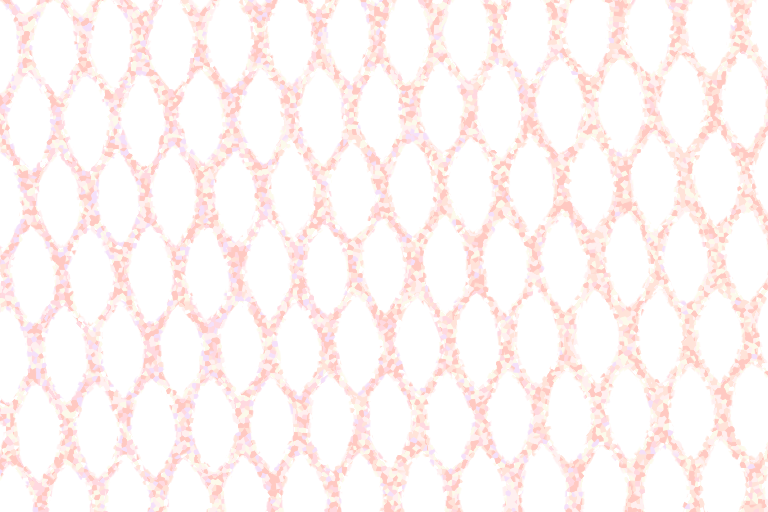
This pattern is drawn by a Shadertoy shader. Its source:

```glsl
// Grainy blush net of staggered, pointed oval openings on white.

// Lengths are fractions of the canvas height.
const vec2  PITCH       = vec2(0.1164, 0.1508); // opening spacing: along a row, between rows
const vec2  HOLE        = vec2(0.0422, 0.0920); // half width and half height of an opening
const vec2  HOLE_POWER  = vec2(1.2, 1.9);       // roundness of tips and sides
const vec2  NET_CENTER  = vec2(0.002, -0.0215);
const float NET_TILT    = 0.031;
const float NET_STRETCH = 0.19;   // columns widen towards the right
const float JITTER      = 0.0035; // placement error of openings
const float SIZE_SPREAD = 0.07;
const float WOBBLE      = 0.0013; // slow waviness of the strands
const float GRAIN_SIZE  = 0.0088;
const float GRAIN_SHARP = 16.0;
const float FRAY        = 0.0060; // how far grains break up the strand edge
const float EDGE_SOFT   = 0.0026;
const float STRAND_CORE = 0.0110;

const vec3 WHITE = vec3(1.0);
const vec3 CREAM = vec3(0.99, 0.98, 0.92);
const vec3 BLUSH = vec3(1.00, 0.94, 0.94);
const vec3 PEACH = vec3(1.00, 0.89, 0.85);
const vec3 PINK  = vec3(1.00, 0.85, 0.88);
const vec3 CORAL = vec3(1.00, 0.79, 0.76);
const vec3 LILAC = vec3(0.96, 0.88, 0.98);

vec3 hash3(vec2 cell) {
    vec3 p = fract(cell.xyx * vec3(0.1031, 0.1030, 0.0973));
    p += dot(p, p.yxz + 33.33);
    return fract((p.xxy + p.yzz) * p.zyx);
}

// Approximate signed distance to a pointed oval, negative inside.
float ovalDistance(vec2 p, vec2 size) {
    vec2 r = max(abs(p) / size, 1e-3);
    vec2 t = pow(r, HOLE_POWER);
    vec2 slope = HOLE_POWER * t / (r * size);
    return (t.x + t.y - 1.0) / length(slope);
}

// Distance into the strands: positive on the net, negative in the openings.
float netDistance(vec2 p) {
    vec2 q = p - NET_CENTER;
    float c = cos(NET_TILT), s = sin(NET_TILT);
    q = vec2(c * q.x + s * q.y, c * q.y - s * q.x);
    q += WOBBLE * (sin(q.yx * vec2(47.0, 39.0)) + sin(q.yx * 83.0 + q * 61.0));
    q.x -= NET_STRETCH * PITCH.x * q.x * q.x;

    float nearest = 1.0;
    float middleRow = round(q.y / PITCH.y);
    for (int k = -1; k <= 1; k++) {
        float row = middleRow + float(k);
        float stagger = 0.5 * mod(row, 2.0);
        float column = round(q.x / PITCH.x - stagger);
        vec3 rnd = hash3(vec2(column, row) + 57.0) - 0.5;
        vec2 center = vec2(column + stagger, row) * PITCH + 2.0 * JITTER * rnd.xy;
        nearest = min(nearest, ovalDistance(q - center, HOLE * (1.0 + SIZE_SPREAD * rnd.z)));
    }
    return nearest;
}

// Picks one grain's colour; a higher tone is a deeper colour.
vec3 grainColor(float tone, float tint, float warmth) {
    vec3 color = WHITE;
    if (tone > 0.10) color = CREAM;
    if (tone > 0.27) color = BLUSH;
    if (tone > 0.50) color = mix(PEACH, PINK, step(warmth, tint));
    if (tone > 0.80) color = CORAL;
    // Cool flecks thin out where the net is warmer.
    return tint > 0.86 + 0.14 * warmth ? LILAC : color;
}

// Soft cellular grains: colour in rgb, fray height in a.
vec4 grains(vec2 p, float depth, float warmth) {
    vec2 g = p / GRAIN_SIZE;
    vec2 base = floor(g);
    vec4 sum = vec4(0.0);
    float total = 0.0;
    for (int y = -1; y <= 1; y++)
    for (int x = -1; x <= 1; x++) {
        vec2 cell = base + vec2(x, y);
        vec3 place = hash3(cell + 211.0);
        vec3 look = hash3(cell + 619.0);
        vec2 offset = g - cell - place.xy;
        float weight = exp(-GRAIN_SHARP * dot(offset, offset)) + 1e-6;
        float tone = look.x + 0.25 * (depth - 0.55);
        sum += weight * vec4(grainColor(tone, look.y, warmth), look.z);
        total += weight;
    }
    return sum / total;
}

void mainImage(out vec4 fragColor, in vec2 fragCoord) {
    vec2 p = (fragCoord - 0.5 * iResolution.xy) / iResolution.y;
    float strand = netDistance(p);

    // Strands turn from cool pink at the left to warm peach at the right.
    float warmth = clamp(0.55 + 0.45 * p.x + 0.08 * sin(5.0 * p.y + 3.0 * p.x), 0.0, 1.0);
    float depth = smoothstep(0.0, STRAND_CORE, strand);
    vec4 grain = grains(p, depth, warmth);

    // Frayed edge with antialiasing.
    float edge = strand + FRAY * (grain.a - 0.5);
    float soft = max(EDGE_SOFT, 0.75 / iResolution.y);
    float cover = smoothstep(-soft, soft, edge);
    fragColor = vec4(mix(WHITE, grain.rgb, cover), 1.0);
}
```
